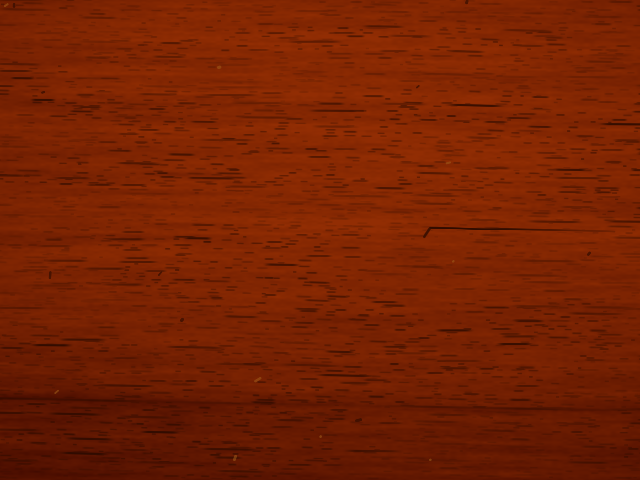
Write a Shadertoy shader that draws this texture.

```glsl
// Dim red-brown wood with fine horizontal grain, dark pores, a crack and a few flecks.

float hash(vec2 p) {
    vec3 q = fract(p.xyx * vec3(0.1031, 0.1030, 0.0973));
    q += dot(q, q.yzx + 33.33);
    return fract((q.x + q.y) * q.z);
}

float valueNoise(vec2 p) {
    vec2 cell = floor(p), f = fract(p);
    f = f * f * (3.0 - 2.0 * f);
    float low = mix(hash(cell), hash(cell + vec2(1, 0)), f.x);
    float high = mix(hash(cell + vec2(0, 1)), hash(cell + vec2(1, 1)), f.x);
    return mix(low, high, f.y);
}

// Noise centred on zero
float grain(vec2 p, vec2 frequency) {
    return valueNoise(p * frequency + frequency.yx) - 0.5;
}

// Thin tapered dashes, at most one in each long cell
float pores(vec2 p, vec2 cellSize, float density, float thickness, float seed) {
    vec2 q = p / cellSize;
    float row = floor(q.y);
    q.x += hash(vec2(row, seed)) * 17.0;
    vec2 id = vec2(floor(q.x), row) + seed;
    float present = step(hash(id + 3.7), density);
    float halfLength = mix(0.12, 0.46, hash(id + 9.1));
    vec2 d = abs(fract(q) - vec2(0.5, mix(0.35, 0.65, hash(id + 5.3))));
    float taper = 1.0 - smoothstep(halfLength * 0.5, halfLength, d.x);
    float line = 1.0 - smoothstep(thickness * 0.3, thickness, d.y * cellSize.y);
    return present * taper * line * mix(0.35, 1.0, hash(id + 1.9));
}

float stroke(vec2 p, vec2 a, vec2 b, float width, float blur) {
    vec2 ab = b - a;
    float along = clamp(dot(p - a, ab) / dot(ab, ab), 0.0, 1.0);
    return 1.0 - smoothstep(width, width + blur, length(p - a - ab * along));
}

// Uneven light: brightest right of centre in the upper half
float lighting(vec2 p, float aspect) {
    vec2 d = p - vec2(0.6 * aspect, 0.69);
    float light = 0.96 - 1.3 * d.y * d.y - 0.36 * d.x * d.x;
    return light + 0.16 * grain(p, vec2(1.6, 3.5));
}

// Small scattered spots; negative is dark, positive is pale
float flecks(vec2 p, float aspect, float blur) {
    float sum = 0.0;
    for (int i = 0; i < 18; i++) {
        float k = float(i);
        vec2 center = vec2(hash(vec2(k, 2.3)) * aspect, hash(vec2(k, 7.9)));
        float tilt = hash(vec2(k, 4.1)) * 1.6;
        vec2 reach = vec2(cos(tilt), sin(tilt)) * 0.006 * hash(vec2(k, 5.5));
        float size = mix(0.0008, 0.0024, hash(vec2(k, 8.7)));
        float spot = stroke(p, center - reach, center + reach, size, blur);
        sum += spot * (mod(k, 2.0) < 0.5 ? -0.6 : 0.55);
    }
    return sum;
}

void mainImage(out vec4 fragColor, in vec2 fragCoord) {
    const vec3 deepRed = vec3(0.275, 0.045, 0.0);
    const vec3 warmOrange = vec3(0.56, 0.172, 0.01);
    const vec3 poreColor = vec3(0.15, 0.035, 0.0);
    const vec3 paleFleck = vec3(0.62, 0.36, 0.10);

    vec2 p = fragCoord / iResolution.y;
    float aspect = iResolution.x / iResolution.y;
    float blur = max(0.002, 1.0 / iResolution.y);

    // Fibres drift slightly down to the right
    vec2 fibre = p;
    fibre.y += 0.014 * p.x + 0.008 * grain(p, vec2(2.5, 5.0));

    // Tone from light, broad bands and fine streaks
    float tone = lighting(p, aspect);
    tone += 0.13 * grain(fibre, vec2(0.9, 26.0));
    tone += 0.17 * grain(fibre, vec2(3.0, 75.0));
    tone += 0.17 * grain(fibre, vec2(14.0, 170.0));
    tone += 0.11 * grain(p, vec2(90.0, 230.0));
    tone -= 0.15 * exp(-pow((fibre.y - 0.168) / 0.012, 2.0));
    vec3 color = mix(deepRed, warmOrange, clamp(tone, -0.2, 1.05));

    // Pores, gathered in patches
    float patchy = smoothstep(0.25, 0.75, valueNoise(fibre * vec2(2.0, 14.0)));
    float dark = 0.85 * pores(fibre, vec2(0.15, 0.016), 0.34, 0.0034, 11.0);
    dark = max(dark, 0.65 * pores(fibre, vec2(0.07, 0.009), 0.32, 0.0030, 29.0));
    dark = max(dark, 0.50 * pores(fibre, vec2(0.035, 0.0065), 0.30, 0.0026, 53.0));
    dark *= mix(0.4, 1.0, patchy);

    // Long crack with a hooked end, and a faint seam
    vec2 hook = vec2(0.672 * aspect, 0.525);
    vec2 crackEnd = vec2(0.96 * aspect, 0.518);
    float fade = 1.0 - 0.7 * smoothstep(hook.x + 0.12, crackEnd.x, p.x);
    float wobble = 0.003 * grain(p, vec2(16.0, 1.0));
    dark = max(dark, 0.9 * fade * stroke(p + vec2(0.0, wobble), hook, crackEnd, 0.0008, blur));
    dark = max(dark, 0.75 * stroke(p, hook, hook - vec2(0.012, 0.018), 0.0012, blur * 1.5));
    float seam = stroke(fibre, vec2(0.0, 0.168), vec2(aspect, 0.166), 0.0006, blur * 1.5);
    dark = max(dark, seam * (0.35 + 0.6 * grain(p, vec2(9.0, 1.0))));

    float fleck = flecks(p, aspect, blur);
    color = mix(color, poreColor, clamp(max(dark, -fleck), 0.0, 1.0));
    color = mix(color, paleFleck, clamp(fleck, 0.0, 1.0));
    fragColor = vec4(clamp(color, 0.0, 1.0), 1.0);
}
```
